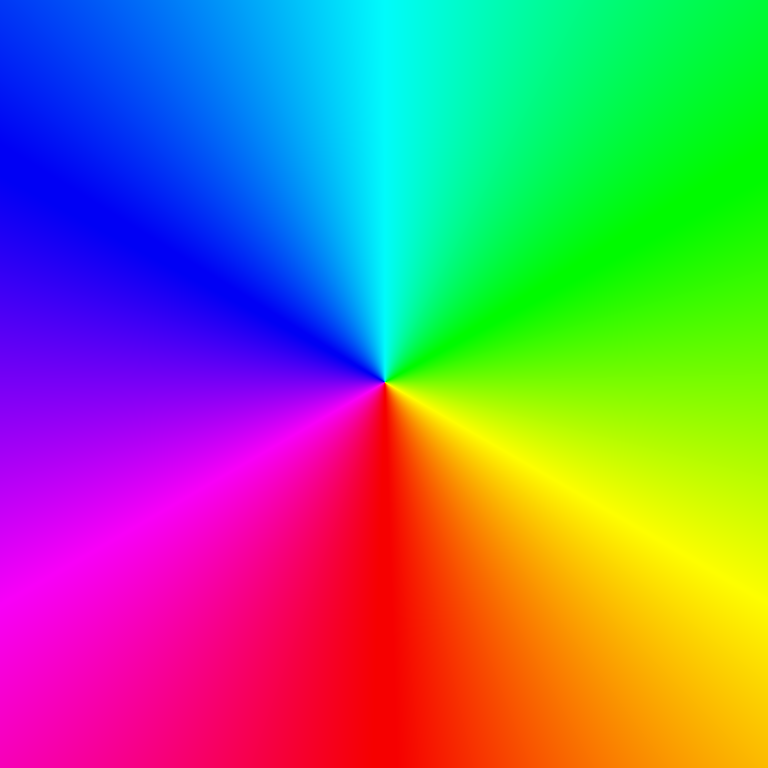
A WebGL 1 fragment shader for this background:

```glsl
precision highp float;

uniform vec2 u_resolution;

const float TAU = 6.283185;
const vec2 WHEEL_CENTER = vec2(0.5013, 0.5022);
const float RED_TURN = -0.25;      // direction of pure red, in turns
const float RAMP_TOE = 0.03;       // widens the pure primary wedges
const float DARKEST_VALUE = 0.95;  // brightness of the deepest hues
const vec3 LUMA = vec3(0.299, 0.587, 0.114);

// Fully saturated color for a hue measured in turns
vec3 hueToColor(float hue) {
  vec3 phase = fract(hue + vec3(0.0, 2.0, 1.0) / 3.0);
  vec3 ramp = abs(phase * 6.0 - 3.0) - 1.0;
  return clamp((ramp - RAMP_TOE) / (1.0 - RAMP_TOE), 0.0, 1.0);
}

void main() {
  // Square units keep the angles true on any canvas shape
  vec2 offset = gl_FragCoord.xy - WHEEL_CENTER * u_resolution;
  vec2 ray = offset / min(u_resolution.x, u_resolution.y);

  // Hue sweeps counterclockwise around the center
  float safeX = abs(ray.x) < 1e-6 ? 1e-6 : ray.x;
  float hue = atan(ray.y, safeX) / TAU - RED_TURN;
  vec3 color = hueToColor(hue);

  // Dark hues sit slightly below full brightness
  color *= mix(DARKEST_VALUE, 1.0, dot(color, LUMA));
  gl_FragColor = vec4(color, 1.0);
}
```
